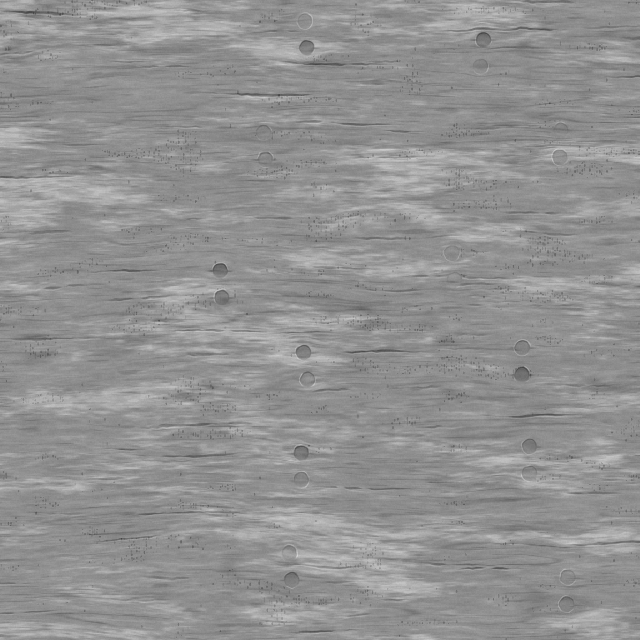
Write a WebGL 1 fragment shader that draws this texture.

```glsl
precision highp float;
// Weathered grey wood: crisp horizontal fibres with ragged pale patches,
// broken cracks, clusters of small pits and paired round pegs.
// Stretched value noise makes the grain; hashed cells place the details.

uniform vec2 u_resolution;

float hash(vec2 p) {
  vec3 q = fract(p.xyx * 0.1031);
  q += dot(q, q.yzx + 33.33);
  return fract((q.x + q.y) * q.z);
}

float noise(vec2 p) {
  vec2 cell = floor(p);
  vec2 f = fract(p);
  f = f * f * (3.0 - 2.0 * f);
  float low = mix(hash(cell), hash(cell + vec2(1.0, 0.0)), f.x);
  float high = mix(hash(cell + vec2(0.0, 1.0)), hash(cell + 1.0), f.x);
  return mix(low, high, f.y);
}

float fbm(vec2 p) {
  float sum = 0.0;
  float weight = 0.5;
  for (int i = 0; i < 5; i++) {
    sum += weight * noise(p);
    p = p * 2.03 + 17.3;
    weight *= 0.5;
  }
  return sum / 0.97;
}

// Thin continuous line along the middle contour of stretched noise
float contour(vec2 p, float width) {
  return 1.0 - smoothstep(0.0, width, abs(noise(p) - 0.5));
}

// Dark broken split with a thin lit lower lip, at most one per cell
float cracks(vec2 p, vec2 size, float chance, float seed) {
  float row = floor(p.y / size.y);
  p.x += hash(vec2(row, seed)) * size.x;
  vec2 id = vec2(floor(p.x / size.x), row) + seed;
  vec2 local = (fract(p / size) - 0.5) * size;
  float along = abs(local.x) / (size.x * mix(0.2, 0.48, hash(id + 3.1)));
  float taper = 1.0 - smoothstep(0.4, 1.0, along);
  float wave = (noise(p * vec2(18.0, 2.0) + id * 7.0) - 0.5) * 0.005;
  wave += (noise(p * vec2(130.0, 2.0) + id * 5.0) - 0.5) * 0.0016;
  float d = local.y - wave - (hash(id + 8.7) - 0.5) * size.y * 0.5;
  float body = noise(p * vec2(55.0, 9.0) + id);
  float width = 0.0003 + 0.002 * taper * body;
  float dark = 1.0 - smoothstep(width * 0.4, width + 0.0009, abs(d));
  float lip = 1.0 - smoothstep(0.0, 0.0016, abs(d + width + 0.0014));
  float depth = taper * mix(0.5, 1.0, hash(id + 14.0)) * smoothstep(0.05, 0.45, body);
  return step(hash(id), chance) * depth * (0.08 * lip - 0.2 * dark);
}

// Small upright marks packed into short flat clusters
float pits(vec2 p) {
  vec2 grid = p * vec2(260.0, 170.0);
  grid.y += hash(vec2(floor(grid.x), 5.0));
  vec2 id = floor(grid);
  vec2 d = fract(grid) - 0.5;
  d.x += (hash(id + 4.0) - 0.5) * 0.4;
  float mark = 1.0 - smoothstep(0.2, 0.5, length(d * vec2(1.0, mix(0.7, 1.5, hash(id + 2.0)))));
  float cluster = smoothstep(0.72, 0.9, noise(p * vec2(14.0, 58.0) + 51.0));
  float chance = 0.004 + 0.55 * cluster;
  return mark * step(hash(id + 21.0), chance) * mix(0.2, 1.0, hash(id + 9.0));
}

void main() {
  vec2 uv = gl_FragCoord.xy / u_resolution.y;
  float pixel = 1.0 / u_resolution.y;
  float pegTone = 0.0;
  float pegMask = 0.0;
  float bend = 0.0;

  // Pegs: two columns of vertical pairs, which also bend nearby grain
  for (int i = 0; i < 24; i++) {
    float k = float(i);
    float pair = floor(k / 2.0);
    float side = mod(pair, 2.0);
    float row = floor(pair / 2.0);
    vec2 center = vec2(0.36 + 0.42 * side, (row + 0.5) / 6.0);
    center += (vec2(hash(vec2(pair, 2.0)), hash(vec2(pair, 6.0))) - 0.5) * vec2(0.24, 0.07);
    center += vec2((hash(vec2(k, 12.0)) - 0.5) * 0.01, (mod(k, 2.0) - 0.5) * 0.042);
    vec2 d = uv - center;
    float dist = length(d) + 0.0016 * (noise(uv * 160.0) - 0.5);
    float radius = 0.0118;
    float strength = hash(vec2(k, 31.0));
    float disc = 1.0 - smoothstep(radius - pixel, radius + pixel, dist);
    float groove = 1.0 - smoothstep(0.0002, 0.0018, abs(dist - radius + 0.001));
    float edge = 1.0 - smoothstep(0.0002, 0.0016, abs(dist - radius - 0.001));
    float tilt = d.y / radius;
    float slit = 1.0 - smoothstep(0.0005, 0.0022, abs(d.y + 0.001));
    slit *= (1.0 - smoothstep(radius, 0.025, abs(d.x))) * (1.0 - disc);
    pegTone -= disc * (0.015 + 0.14 * strength * strength) * (0.8 + 0.3 * tilt);
    pegTone -= groove * (0.05 + 0.07 * tilt) * (0.4 + 0.7 * strength);
    pegTone += edge * 0.11 * smoothstep(0.4, 0.8, noise(uv * 75.0 + k));
    pegTone -= slit * 0.14 * strength;
    pegMask = max(pegMask, disc);
    bend += d.y * exp(-dot(d, d) * 2500.0);
  }

  // Grain, warped at two scales along the boards
  vec2 p = uv;
  p.y += 0.022 * (noise(uv * vec2(3.0, 7.0)) - 0.5) - 0.5 * bend;
  p.y += 0.008 * (noise(uv * vec2(10.0, 24.0) + 5.0) - 0.5);
  float streaks = fbm(p * vec2(18.0, 130.0));
  float fibres = noise(p * vec2(85.0, 430.0));
  float grit = hash(floor(uv * 512.0) + 90.0);
  float tone = 0.562 + 0.1 * (streaks - 0.5) + 0.045 * (fibres - 0.5) + 0.026 * (grit - 0.5);

  // Pale worn patches, broken into flecks by the fibres
  float worn = fbm(p * vec2(6.5, 24.0) + 8.0);
  worn += 0.55 * (streaks - 0.5) + 0.16 * (fibres - 0.5);
  float pale = smoothstep(0.46, 0.86, worn) * (1.0 - 0.6 * pegMask);
  float flecks = smoothstep(0.55, 0.7, noise(p * vec2(48.0, 260.0) + 12.0));
  tone += pale * (0.105 + 0.045 * flecks);

  // Hairlines, and two scales of growth lines in scattered areas
  float hairs = noise(p * vec2(20.0, 290.0) + 33.0);
  tone -= 0.06 * smoothstep(0.77, 0.93, hairs);
  tone += 0.035 * (1.0 - smoothstep(0.05, 0.2, hairs));
  float coarseArea = smoothstep(0.45, 0.75, noise(p * vec2(6.0, 18.0) + 70.0));
  float fineArea = smoothstep(0.4, 0.75, noise(p * vec2(8.0, 26.0) + 24.0));
  tone -= 0.07 * coarseArea * contour(p * vec2(4.0, 62.0) + 30.0, 0.07);
  tone -= 0.055 * fineArea * contour(p * vec2(8.0, 120.0) + 61.0, 0.14);

  // Damage on the open wood, then pegs on top
  float damage = cracks(p, vec2(0.26, 0.046), 0.3, 11.0);
  damage += cracks(p, vec2(0.13, 0.027), 0.2, 47.0) * 0.7;
  damage -= 0.14 * pits(p);
  tone += damage * (1.0 - pegMask) + pegTone;

  gl_FragColor = vec4(vec3(clamp(tone, 0.0, 1.0)), 1.0);
}
```
